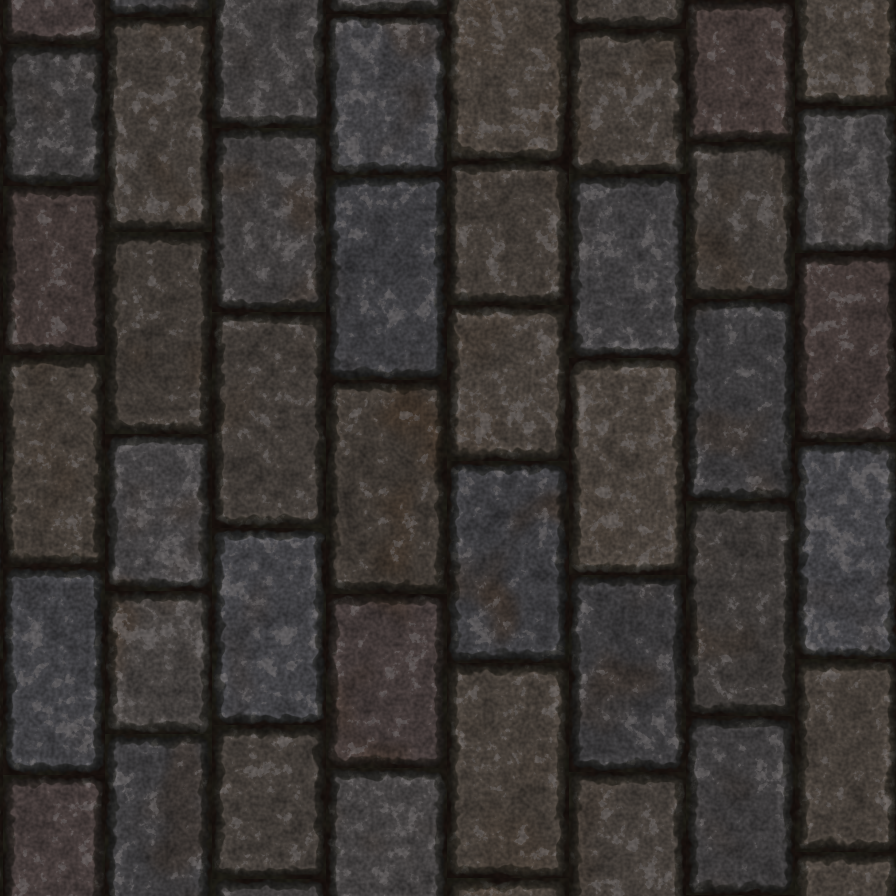
Write a WebGL 2 fragment shader that draws this texture.

```glsl
#version 300 es
precision highp float;
// Worn stone paving: eight running columns of five blocks each, with dark
// earthy joints. Every block is a rounded box with a ragged rim, its own tint
// and gradient noise in block-local space, so the whole tile wraps seamlessly.

uniform vec2 u_resolution;
out vec4 fragColor;

const float TAU = 6.2831853;
const float COLUMNS = 8.0;
const float ROWS = 5.0;
const vec3 JOINT_EARTH = vec3(0.085, 0.058, 0.048);
const vec3 JOINT_MOSS = vec3(0.105, 0.100, 0.075);
const vec3 STONE_COOL = vec3(0.238, 0.237, 0.250);
const vec3 STONE_WARM = vec3(0.258, 0.232, 0.210);
const vec3 STONE_RED = vec3(0.265, 0.222, 0.215);
const vec3 RUST = vec3(0.23, 0.17, 0.12);
const vec3 FLAKE = vec3(0.39, 0.375, 0.375);

// Per column: vertical shift of the joints, and the row where they sag most.
const float SHIFT[8] = float[8](0.030, 0.048, 0.174, 0.031, 0.151, 0.026, 0.170, 0.116);
const float SAG_ROW[8] = float[8](4.2, 2.0, 2.9, 3.4, 4.5, 3.9, 3.5, 3.8);

vec2 hash2(vec2 p) {
    vec3 q = fract(p.xyx * vec3(0.1031, 0.1030, 0.0973));
    q += dot(q, q.yzx + 33.33);
    return fract((q.xx + q.yz) * q.zy);
}

float gradientDot(vec2 cell, vec2 offset) {
    float angle = TAU * hash2(cell).x;
    return dot(vec2(cos(angle), sin(angle)), offset);
}

float gradientNoise(vec2 p) {
    vec2 i = floor(p), f = fract(p);
    vec2 u = f * f * f * (f * (f * 6.0 - 15.0) + 10.0);
    vec2 e = vec2(0.0, 1.0);
    return mix(mix(gradientDot(i, f), gradientDot(i + e.yx, f - e.yx), u.x),
               mix(gradientDot(i + e, f - e), gradientDot(i + 1.0, f - 1.0), u.x), u.y);
}

float fbm(vec2 p, int octaves) {
    float sum = 0.0, amplitude = 1.0;
    for (int i = 0; i < octaves; i++) {
        sum += amplitude * gradientNoise(p);
        p = mat2(1.6, 1.2, -1.2, 1.6) * p + 17.3;
        amplitude *= 0.58;
    }
    return sum;
}

// Left edge of a column; widths swell and shrink gently across the tile.
float columnEdge(float c) {
    return c / COLUMNS + 0.001 - 0.0145 * sin(TAU * c / COLUMNS - 0.15);
}

// Upper edge of a block, measured downward.
float rowEdge(float c, float r) {
    int k = int(mod(c, COLUMNS));
    return r / ROWS + SHIFT[k] + 0.036 * cos(TAU * (r - SAG_ROW[k]) / ROWS);
}

float roundedBox(vec2 p, vec2 halfSize, float radius) {
    vec2 q = abs(p) - halfSize + radius;
    return length(max(q, 0.0)) + min(max(q.x, q.y), 0.0) - radius;
}

// Surface of one block: tint, mottling, stains, pale flakes and fine grain.
vec3 stoneColor(vec2 p, vec2 seed, vec2 id) {
    vec2 tint = hash2(id + 3.7), wear = hash2(id + 41.3);
    float blotch = fbm(p * 17.0 + seed, 3);
    float mottle = fbm(p * 58.0 + seed.yx, 4);
    float grain = gradientNoise(p * 230.0 + seed);
    vec3 base = mix(STONE_COOL, STONE_WARM, smoothstep(0.1, 0.9, tint.x));
    base = mix(base, STONE_RED, 0.8 * step(0.84, tint.y));
    base *= 0.94 + 0.16 * wear.x;
    float stain = smoothstep(0.05, 0.6, fbm(p * 11.0 + seed + 9.0, 2));
    base = mix(base, RUST, 0.55 * stain * wear.y);
    vec3 color = base * (1.0 + 0.20 * blotch + 0.26 * mottle + 0.28 * grain);
    float flake = smoothstep(0.30, 0.52, mottle + 0.65 * blotch + 0.16 * (wear.x - 0.5));
    return mix(color, FLAKE * (1.0 + 0.25 * grain), 0.55 * flake);
}

void main() {
    vec2 uv = gl_FragCoord.xy / u_resolution;
    vec2 p = vec2(uv.x, 1.0 - uv.y);

    // Find the block that holds this point.
    float c = floor(p.x * COLUMNS);
    c += step(columnEdge(c + 1.0), p.x) - step(p.x, columnEdge(c));
    float r = floor((p.y - SHIFT[int(mod(c, COLUMNS))]) * ROWS);
    r += step(rowEdge(c, r + 1.0), p.y) - step(p.y, rowEdge(c, r));
    vec2 low = vec2(columnEdge(c), rowEdge(c, r));
    vec2 high = vec2(columnEdge(c + 1.0), rowEdge(c, r + 1.0));
    vec2 local = p - 0.5 * (low + high);
    vec2 id = mod(vec2(c, r), vec2(COLUMNS, ROWS));
    vec2 seed = 90.0 * hash2(id + 12.5);

    // Ragged depth inside the block.
    float ragged = 0.0042 * gradientNoise(local * 42.0 + seed)
                 + 0.0036 * gradientNoise(local * 120.0 + seed);
    float depth = ragged - roundedBox(local, 0.5 * (high - low) - 0.0038, 0.010);

    // Chipped bevel, soft shade toward the joint, then the joint itself.
    vec3 color = stoneColor(local, seed, id);
    float chip = depth + 0.006 * gradientNoise(local * 75.0 + seed + 5.0);
    float inner = smoothstep(0.0065, 0.0095, chip);
    color *= mix(vec3(0.70, 0.71, 0.67), vec3(1.0), inner);
    color *= 1.0 + 0.13 * inner * (1.0 - smoothstep(0.009, 0.018, chip));
    color *= mix(0.62, 1.0, smoothstep(0.0, 0.009, depth));
    float moss = smoothstep(-0.2, 0.4, gradientNoise(local * 24.0 + seed));
    vec3 joint = mix(JOINT_EARTH, JOINT_MOSS, moss);
    joint *= 1.0 + 0.45 * gradientNoise(local * 150.0 + seed);
    float soft = max(0.0018, 1.0 / u_resolution.y);
    color = mix(joint, color, smoothstep(-soft, soft, depth));
    fragColor = vec4(color, 1.0);
}
```
